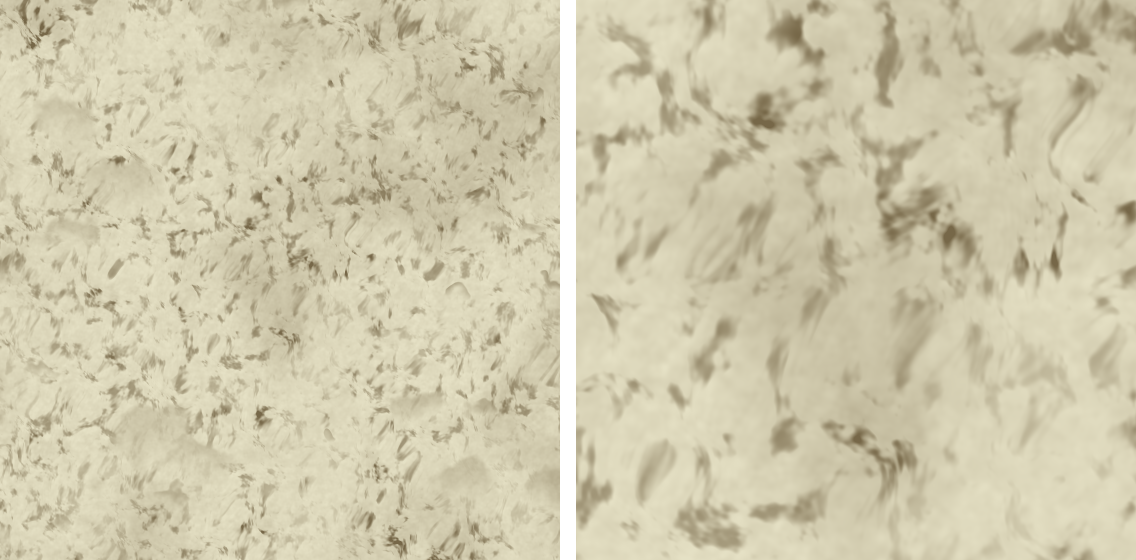
Left: the whole. Right: its middle third, enlarged.
Reproduce this texture procedurally as a WebGL 2 fragment shader.

```glsl
#version 300 es
precision highp float;
// Pale crumbly sand wall: layered value noise gives soft stains, fine pitted
// grain and relief lit from above; jittered grid cells add scattered smooth
// hollows with a crisp shaded upper rim. Darkness indexes a two-colour ramp.
uniform vec2 u_resolution;
out vec4 fragColor;

float hash(vec2 p) {
  return fract(sin(dot(p, vec2(127.1, 311.7))) * 43758.5453);
}

float noise(vec2 p) {
  vec2 i = floor(p), f = fract(p);
  f = f * f * (3.0 - 2.0 * f);
  return mix(mix(hash(i), hash(i + vec2(1, 0)), f.x),
             mix(hash(i + vec2(0, 1)), hash(i + vec2(1, 1)), f.x), f.y);
}

// Rotated octaves, normalised to 0..1
float fbm(vec2 p, int octaves) {
  float sum = 0.0, weight = 0.0, amp = 0.5;
  for (int i = 0; i < octaves; i++) {
    sum += amp * noise(p);
    weight += amp;
    amp *= 0.55;
    p = mat2(1.6, 1.2, -1.2, 1.6) * p + 17.3;
  }
  return sum / weight;
}

// Crumb height, slightly taller than wide
float grain(vec2 p) {
  return fbm(p * vec2(74.0, 56.0) + 3.0 * fbm(p * 16.0, 2), 3);
}

// x: shade under the rim, y: coverage of the smooth interior
vec2 hollows(vec2 p) {
  vec2 result = vec2(0.0);
  vec2 ragged = vec2(fbm(p * 28.0, 3), fbm(p * 28.0 + 41.0, 3)) - 0.5;
  vec2 g = p * 6.0 + ragged * 0.35;
  for (int y = -1; y <= 1; y++) {
    for (int x = -1; x <= 1; x++) {
      vec2 cell = floor(g) + vec2(x, y);
      if (hash(cell + 5.2) > 0.38) continue;
      vec2 centre = cell + vec2(hash(cell + 1.7), hash(cell + 8.4));
      float size = hash(cell + 3.9);
      vec2 q = (g - centre) / mix(0.08, 0.42, size * size * size);
      float inside = 1.0 - smoothstep(0.7, 1.1, length(q * vec2(0.85, 1.1)));
      float shade = inside * smoothstep(-1.0, 0.8, q.y) * mix(0.6, 0.25, size);
      result = max(result, vec2(shade, inside));
    }
  }
  return result;
}

void main() {
  vec2 p = gl_FragCoord.xy / min(u_resolution.x, u_resolution.y);

  // Broad stains, faint upright streaks and areas of coarser crumbs
  float stain = smoothstep(0.36, 0.82, fbm(p * 5.0 + 2.6, 5));
  float streak = noise(p * vec2(70.0, 16.0)) - 0.5;
  float coarse = smoothstep(0.36, 0.64, fbm(p * 7.0 + 31.0, 4));
  float clump = smoothstep(0.58, 0.8, fbm(p * 15.0 + 63.0, 4));

  // Pitted grain and its relief under light from the upper left
  float height = grain(p);
  float pit = smoothstep(0.49, 0.82, height);
  float relief = height - grain(p + vec2(-0.0015, 0.0035));
  float dust = fbm(p * 130.0 + 9.0, 2) - 0.5;

  vec2 hollow = hollows(p);
  float rough = mix(0.35, 1.0, coarse) * (1.0 - 0.75 * hollow.y);

  float dark = 0.02 + 0.30 * stain + 0.05 * streak + 0.16 * dust;
  dark += rough * (0.72 * pit + 0.22 * relief);
  dark += clump * (0.12 + 0.75 * pit) * (1.0 - hollow.y);
  dark += hollow.x;

  // Dark olive brown to pale cream
  float light = clamp(1.0 - dark, -0.3, 1.06);
  fragColor = vec4(mix(vec3(0.56, 0.51, 0.39), vec3(0.88, 0.86, 0.75), light), 1.0);
}
```
